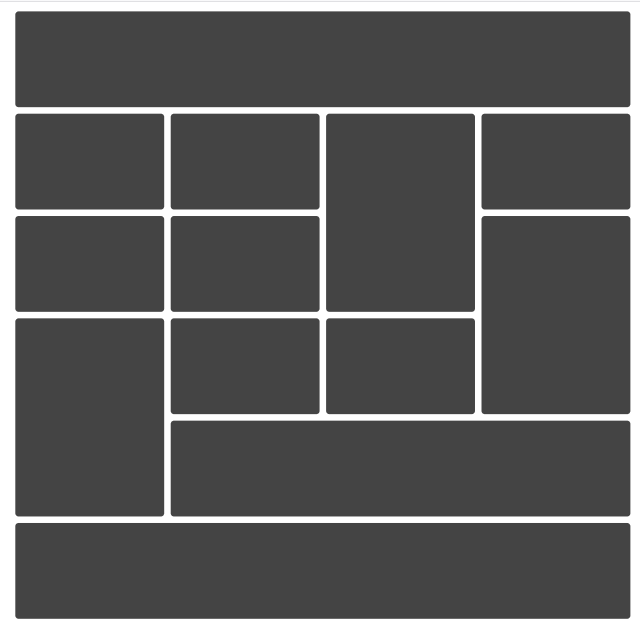
Give the GLSL for this pattern, as a Shadertoy shader.

```glsl
const vec3 PAPER = vec3(1.0);
const vec3 PANEL = vec3(0.267);
const vec3 RULE = vec3(0.875, 0.875, 0.885);

// Lengths are fractions of the canvas height, measured from the top left.
const vec2 CANVAS = vec2(1.0119, 1.0);
const vec2 ORIGIN = vec2(0.0242, 0.0180);
const vec2 PITCH = vec2(0.2457, 0.1619);
const vec2 GRID = vec2(4.0, 6.0);
const float GAP = 0.0103;
const float RADIUS = 0.0053;
const float RULE_Y = 0.0022;
const float RULE_HALF = 0.0009;

// Merged panels: first column, first row, columns, rows.
const int SPAN_COUNT = 6;
const vec4 SPANS[SPAN_COUNT] = vec4[SPAN_COUNT](
    vec4(0, 0, 4, 1),
    vec4(2, 1, 1, 2),
    vec4(3, 2, 1, 2),
    vec4(0, 3, 1, 2),
    vec4(1, 4, 3, 1),
    vec4(0, 5, 4, 1)
);

float roundedBox(vec2 p, vec2 halfSize, float radius) {
    vec2 q = abs(p) - halfSize + radius;
    return length(max(q, 0.0)) + min(max(q.x, q.y), 0.0) - radius;
}

float panelDistance(vec2 p, vec2 cell, vec2 span) {
    vec2 size = span * PITCH - GAP;
    vec2 center = ORIGIN + cell * PITCH + 0.5 * size;
    return roundedBox(p - center, 0.5 * size, RADIUS);
}

float coverage(float dist, float pixel) {
    return clamp(0.5 - dist / pixel, 0.0, 1.0);
}

void mainImage(out vec4 fragColor, in vec2 fragCoord) {
    vec2 uv = fragCoord / iResolution.xy;
    vec2 p = vec2(uv.x, 1.0 - uv.y) * CANVAS;
    float pixel = 1.0 / iResolution.y;

    // Single cells of the regular grid
    vec2 cell = floor((p - ORIGIN + 0.5 * GAP) / PITCH);
    cell = clamp(cell, vec2(0.0), GRID - 1.0);
    float dist = panelDistance(p, cell, vec2(1.0));

    // Panels spanning several cells bridge the gaps
    for (int i = 0; i < SPAN_COUNT; i++) {
        dist = min(dist, panelDistance(p, SPANS[i].xy, SPANS[i].zw));
    }

    // Thin rule along the top edge
    float rule = coverage(abs(p.y - RULE_Y) - RULE_HALF, pixel);

    vec3 color = mix(PAPER, RULE, rule);
    color = mix(color, PANEL, coverage(dist, pixel));
    fragColor = vec4(color, 1.0);
}
```
